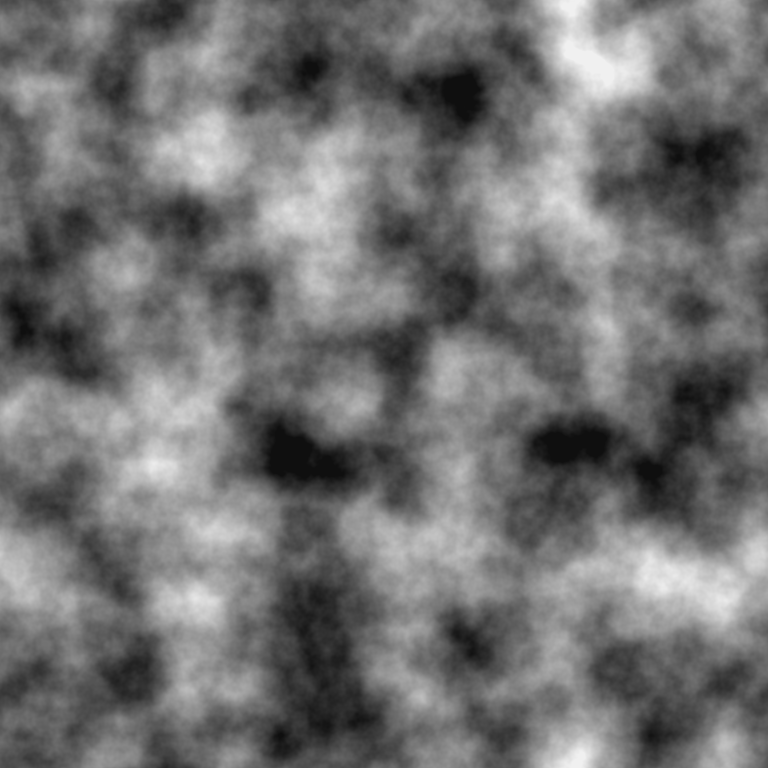
Write a WebGL 2 fragment shader that draws this texture.

```glsl
#version 300 es
precision highp float;
precision highp int;
// Seamless grey cloud texture built from fractal gradient noise.

uniform vec2 u_resolution;
out vec4 fragColor;

// Integer hash of a lattice point and an octave seed, in 0..1
float hash(ivec2 cell, int seed) {
    uint h = uint(cell.x) * 73856093u ^ uint(cell.y) * 19349663u ^ uint(seed) * 83492791u;
    h = (h ^ (h >> 16)) * 73244475u;
    h = (h ^ (h >> 15)) * 73244475u;
    h ^= h >> 16;
    return float(h & 65535u) / 65536.0;
}

// Slope contribution of one lattice corner, wrapped to the period
float corner(ivec2 cell, vec2 offset, int period, int seed) {
    ivec2 wrapped = (cell + period) % period;
    float angle = 6.28319 * hash(wrapped, seed);
    return dot(vec2(cos(angle), sin(angle)), offset);
}

// Gradient noise that repeats after a whole number of cells
float gradientNoise(vec2 p, int period, int seed) {
    ivec2 cell = ivec2(floor(p));
    vec2 f = fract(p);
    vec2 fade = f * f * f * (f * (f * 6.0 - 15.0) + 10.0);
    float a = corner(cell, f, period, seed);
    float b = corner(cell + ivec2(1, 0), f - vec2(1, 0), period, seed);
    float c = corner(cell + ivec2(0, 1), f - vec2(0, 1), period, seed);
    float d = corner(cell + ivec2(1, 1), f - vec2(1, 1), period, seed);
    return mix(mix(a, b, fade.x), mix(c, d, fade.x), fade.y);
}

// Octaves of doubling frequency and halving strength
float clouds(vec2 uv) {
    float sum = 0.0;
    float amplitude = 1.0;
    int period = 6;
    for (int octave = 0; octave < 6; octave++) {
        // Shift each octave so that the lattices do not line up
        vec2 shift = vec2(0.37, 0.61) * float(octave);
        sum += amplitude * gradientNoise(uv * float(period) + shift, period, octave + 11);
        amplitude *= 0.5;
        period *= 2;
    }
    return sum;
}

void main() {
    vec2 uv = gl_FragCoord.xy / u_resolution;
    float grey = clamp(0.445 + 0.72 * clouds(uv), 0.06, 0.94);
    fragColor = vec4(vec3(grey), 1.0);
}
```
